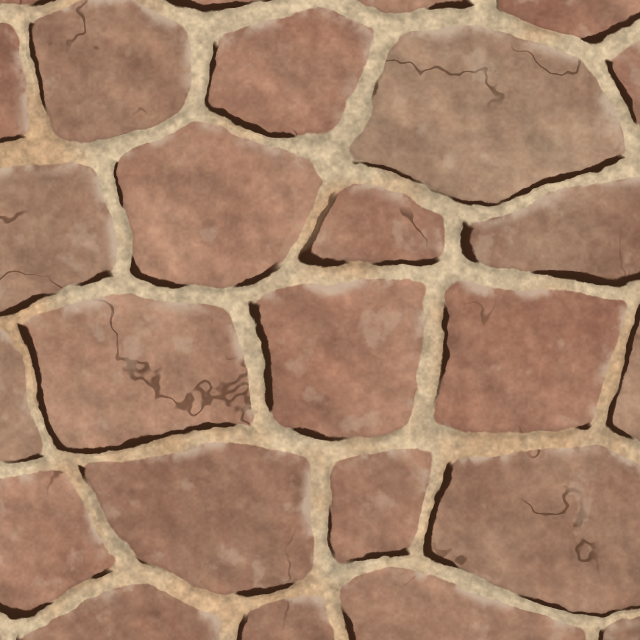
Write a three.js fragment shader that draws this texture.

```glsl
// Rubble wall of reddish sandstone blocks set in pale sandy mortar, lit from the upper right.
varying vec2 vUv;

#define GRID vec2(3.3, 4.5)              // stones across and up
#define STRETCH vec2(1.0, 1.45)          // metric that squares up the blocks
#define JITTER 0.52                      // scatter of the stone centres
#define SIZE_SPREAD 0.045                // difference between large and small stones
#define JOINT 0.0135                     // half width of the mortar joints
#define ROUNDING 0.007                   // softness of the stone corners
#define STONE_DARK vec3(0.53, 0.375, 0.305)
#define STONE_LIGHT vec3(0.70, 0.56, 0.465)
#define MORTAR vec3(0.81, 0.72, 0.59)
#define OCHRE vec3(0.77, 0.61, 0.46)
#define DUST vec3(0.82, 0.73, 0.64)
#define CREVICE vec3(0.25, 0.155, 0.10)

float hash(vec2 p) {
  return fract(sin(dot(p, vec2(127.1, 311.7))) * 43758.5453);
}

float noise(vec2 p) {
  vec2 i = floor(p), f = fract(p);
  f = f * f * (3.0 - 2.0 * f);
  return mix(mix(hash(i), hash(i + vec2(1.0, 0.0)), f.x),
             mix(hash(i + vec2(0.0, 1.0)), hash(i + 1.0), f.x), f.y);
}

float fbm(vec2 p) {
  float sum = 0.0, amp = 0.5;
  for (int i = 0; i < 5; i++) {
    sum += amp * noise(p);
    p = mat2(1.6, 1.2, -1.2, 1.6) * p + 7.3;
    amp *= 0.5;
  }
  return sum / 0.97;
}

// Stone centre in stretched space (xy) and its size weight (z)
vec3 stoneSeed(vec2 cell) {
  vec2 jitter = vec2(hash(cell + 3.1), hash(cell + 17.7)) - 0.5;
  vec2 centre = cell + 0.5 + JITTER * jitter;
  centre.x += 0.5 * mod(cell.y, 2.0);
  return vec3(centre / GRID * STRETCH, SIZE_SPREAD * hash(cell + 41.3));
}

float power(vec2 q, vec3 seed) {
  vec2 r = q - seed.xy;
  return dot(r, r) - seed.z;
}

// Weighted cells: outward edge direction (xy), rounded edge distance (z); stone id in cell
vec3 stoneEdge(vec2 p, out vec2 cell) {
  vec2 q = p * STRETCH, base = floor(p * GRID);
  float best = 1e3;
  cell = base;
  for (int y = -2; y <= 2; y++)
    for (int x = -2; x <= 2; x++) {
      vec2 c = base + vec2(float(x), float(y));
      float d = power(q, stoneSeed(c));
      if (d < best) { best = d; cell = c; }
    }
  vec3 own = stoneSeed(cell);
  vec2 normal = vec2(0.0);
  float total = 1e-20;
  for (int y = -2; y <= 2; y++)
    for (int x = -2; x <= 2; x++) {
      vec2 c = cell + vec2(float(x), float(y));
      if (x == 0 && y == 0) continue;
      vec3 other = stoneSeed(c);
      vec2 grad = 2.0 * (other.xy - own.xy) * STRETCH;
      float d = (power(q, other) - best) / length(grad);
      float w = exp(-d / ROUNDING);
      normal += w * normalize(grad);
      total += w;
    }
  return vec3(normal / total, -ROUNDING * log(total));
}

// Thin broken lines along the level curves of a noise field
float cracks(vec2 p) {
  float line = abs(fbm(p * 6.0 + 31.0) - 0.5);
  float mask = smoothstep(0.56, 0.72, noise(p * 8.0 + 5.0));
  return mask * (1.0 - smoothstep(0.003, 0.013, line));
}

void main() {
  vec2 p = vUv + vec2(0.13, 0.37);
  vec2 wobble = vec2(noise(p * 11.0), noise(p * 11.0 + 50.0)) - 0.5;
  vec2 chips = vec2(fbm(p * 42.0), fbm(p * 42.0 + 90.0)) - 0.5;
  vec2 cell;
  vec3 border = stoneEdge(p + 0.026 * wobble + 0.011 * chips, cell);
  float edge = border.z - JOINT * (0.6 + 0.8 * noise(p * 7.0 + 12.0));
  float facing = dot(border.xy, normalize(vec2(0.7, 0.8)));

  // Shared surface detail
  float grain = noise(p * 230.0) - 0.5;
  float speck = fbm(p * 95.0) - 0.5;
  float relief = fbm(p * 17.0) - fbm(p * 17.0 + vec2(0.2, 0.25));

  // Stone: own tone, cloudy mottling, chipped relief and cracks
  float tone = 0.60 + 0.45 * (hash(cell + 8.9) - 0.5);
  tone += 0.95 * (fbm(p * 8.0 + 20.0) - 0.5) + 0.5 * speck;
  vec3 stone = mix(STONE_DARK, STONE_LIGHT, clamp(tone, -0.15, 1.3));
  stone *= mix(vec3(1.03, 0.975, 0.96), vec3(0.98, 1.01, 1.0), hash(cell + 23.0));
  stone *= 1.0 + 0.42 * relief + 0.07 * grain;
  stone = mix(stone, CREVICE, 0.5 * cracks(p));

  // Pale dust in patches and along the sunlit rims
  float patches = fbm(p * 24.0 + 70.0);
  float rim = (1.0 - smoothstep(0.0, 0.024, edge)) * smoothstep(-0.2, 0.6, facing);
  float dust = rim * smoothstep(0.38, 0.62, patches) + 0.4 * smoothstep(0.64, 0.78, patches);
  stone = mix(stone, DUST, 0.75 * clamp(dust, 0.0, 1.0));

  // Mortar: sandy grain with ochre stains
  vec3 mortar = mix(MORTAR, OCHRE, 0.75 * smoothstep(0.42, 0.75, fbm(p * 6.0 + 60.0)));
  mortar *= 1.0 + 0.32 * speck + 0.3 * relief + 0.11 * grain;

  // Broken shadow gap under the lower and left edges
  vec3 color = mix(mortar, stone, smoothstep(-0.0015, 0.002, edge));
  float shade = smoothstep(0.05, 0.4, -facing);
  float gap = 0.0045 * smoothstep(0.28, 0.68, noise(p * 13.0 + 33.0)) * (0.6 + 0.8 * noise(p * 60.0));
  float dark = 1.0 - smoothstep(gap - 0.001, gap + 0.002, abs(edge + 0.001));
  color = mix(color, CREVICE, shade * dark * smoothstep(0.0003, 0.002, gap));
  color *= 1.0 - 0.14 * shade * (1.0 - smoothstep(0.0, 0.012, abs(edge + 0.004)));

  gl_FragColor = vec4(color, 1.0);
}
```
